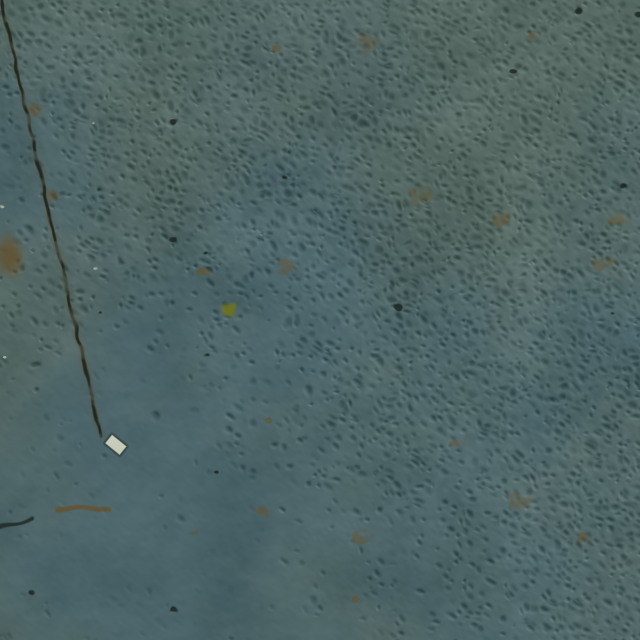
Give the GLSL for this texture, as a WebGL 1 fragment shader.

```glsl
precision highp float;
// Weathered blue-grey painted plaster with slanted pits, a crack, rust stains and a pale chip.
uniform vec2 u_resolution;

#define BLUE_PAINT vec3(0.288, 0.388, 0.412)
#define GREEN_PAINT vec3(0.328, 0.402, 0.378)
#define DARK vec3(0.10, 0.13, 0.11)
#define RUST vec3(0.40, 0.31, 0.16)
#define YELLOW vec3(0.46, 0.46, 0.06)
#define CHIP vec3(0.78, 0.80, 0.73)
#define PIT_GRID vec2(62.0, 98.0)
#define PIT_SLANT -0.62
#define RELIEF 0.075
#define PIT_SHADE 0.085

float hash(vec2 p) {
  return fract(sin(dot(p, vec2(127.1, 311.7))) * 43758.5453);
}

vec2 hash2(vec2 p) {
  return vec2(hash(p), hash(p + 37.3));
}

float noise(vec2 p) {
  vec2 i = floor(p), f = fract(p);
  f = f * f * (3.0 - 2.0 * f);
  return mix(mix(hash(i), hash(i + vec2(1.0, 0.0)), f.x),
             mix(hash(i + vec2(0.0, 1.0)), hash(i + 1.0), f.x), f.y);
}

float fbm(vec2 p) {
  float sum = 0.0, amp = 0.5;
  for (int i = 0; i < 4; i++) {
    sum += amp * noise(p);
    p = p * 2.03 + 17.1;
    amp *= 0.5;
  }
  return sum / 0.9375;
}

vec2 rotate(vec2 p, float a) {
  float c = cos(a), s = sin(a);
  return vec2(c * p.x + s * p.y, c * p.y - s * p.x);
}

// Soft filled shape: 1 inside distance r, 0 beyond r + blur
float blob(float d, float r, float blur) {
  return 1.0 - smoothstep(r, r + blur, d);
}

// Depth of slanted oval pits; density sets how many cells hold one
float pits(vec2 p, float density) {
  vec2 bend = vec2(noise(p * 45.0), noise(p * 45.0 + 9.0)) - 0.5;
  vec2 q = rotate(p + 0.010 * bend, PIT_SLANT) * PIT_GRID;
  vec2 cell = floor(q);
  float depth = 0.0;
  for (int y = -1; y <= 1; y++) {
    for (int x = -1; x <= 1; x++) {
      vec2 id = cell + vec2(float(x), float(y));
      vec2 d = q - id - 0.15 - 0.7 * hash2(id);
      float size = mix(0.30, 0.65, hash(id + 5.7));
      float strength = mix(0.35, 1.0, hash(id + 71.9));
      float present = smoothstep(0.0, 0.2, density - hash(id + 13.1));
      depth = max(depth, present * strength * blob(length(d) / size, 0.15, 0.95));
    }
  }
  return depth;
}

// Scattered ragged spots: x is coverage, y is a random value per spot
vec2 spots(vec2 p, float grid, float chance, float radius) {
  vec2 q = p * grid, id = floor(q);
  vec2 d = (fract(q) - 0.25 - 0.5 * hash2(id + 3.0)) / grid;
  float kind = hash(id + 21.0);
  float r = radius * mix(0.4, 1.0, kind);
  float dist = length(d * vec2(0.8, 1.1)) + r * 1.2 * (noise(p * 110.0) - 0.5);
  return vec2(blob(dist, r * 0.35, r * 0.7) * step(hash(id + 51.0), chance), kind);
}

// Distance from p to the segment a-b
float segment(vec2 p, vec2 a, vec2 b) {
  vec2 ab = b - a;
  return length(p - a - ab * clamp(dot(p - a, ab) / dot(ab, ab), 0.0, 1.0));
}

void main() {
  vec2 p = gl_FragCoord.xy / u_resolution;

  // Broad paint colour with cloudy wear
  float cloud = fbm(p * 4.0 + 2.0), wear = fbm(p * 11.0 + 31.0);
  float green = smoothstep(0.0, 1.0, 0.75 * p.y + 0.2 * p.x + 1.3 * (cloud - 0.5) + 0.08);
  vec3 color = mix(BLUE_PAINT, GREEN_PAINT, green);
  color += 0.08 * (wear - 0.5) + 0.025 * (fbm(rotate(p, 0.2) * vec2(40.0, 90.0)) - 0.5);

  // Pitted relief, lit from the lower left, plus a rough ridge
  float rough = smoothstep(-0.08, 0.40, 0.7 * p.x + 0.9 * p.y - 0.45 + 0.5 * (cloud - 0.5));
  float ridge = blob(segment(p, vec2(0.50, 0.26), vec2(1.0, 0.33)), 0.0, 0.05);
  float density = 0.12 + 0.72 * max(rough, 0.8 * ridge);
  vec2 lightStep = vec2(0.0016, 0.0022);
  float depth = pits(p, density);
  float slope = pits(p + lightStep, density) - pits(p - lightStep, density);
  float grain = noise(rotate(p, PIT_SLANT) * vec2(95.0, 190.0)) - 0.5;
  color += RELIEF * slope - PIT_SHADE * depth + (0.015 + 0.03 * rough) * grain + 0.016 * rough;

  // Rust stains, sparse dark holes and tiny pale flecks
  vec2 rust = spots(p, 8.0, 0.38, 0.018);
  color = mix(color, RUST, rust.x * mix(0.55, 0.3, rust.y));
  float edgeRust = blob(length((p - vec2(0.015, 0.60)) * vec2(1.0, 0.65)) + 0.03 * (wear - 0.5), 0.008, 0.025);
  color = mix(color, RUST, 0.75 * edgeRust);
  color = mix(color, DARK, 0.8 * spots(p + 0.43, 11.0, 0.16, 0.007).x);
  color = mix(color, CHIP, 0.7 * spots(p + 0.71, 9.0, 0.08, 0.005).x);
  float lichen = blob(length(p - vec2(0.36, 0.517)) + 0.014 * (noise(p * 120.0) - 0.5), 0.004, 0.010);
  color = mix(color, YELLOW, 0.75 * lichen);

  // Long broken crack with a stained edge, and two short seams
  float wobble = 0.005 * (noise(p * 55.0) - 0.5);
  float crack = segment(p + vec2(wobble, 0.0), vec2(0.0, 1.005), vec2(0.158, 0.318));
  float broken = mix(0.35, 0.9, smoothstep(0.25, 0.65, noise(p * 70.0 + 4.0)));
  color = mix(color, RUST, 0.28 * blob(crack, 0.001, 0.009) * wear * 1.6);
  color = mix(color, DARK, broken * blob(crack, 0.0006, 0.0035));
  vec2 seamPoint = p + vec2(0.0, 0.012 * (noise(p * 32.0) - 0.5));
  float darkSeam = segment(seamPoint, vec2(-0.01, 0.175), vec2(0.05, 0.192));
  float rustSeam = segment(seamPoint, vec2(0.09, 0.202), vec2(0.17, 0.206));
  color = mix(color, DARK, 0.75 * blob(darkSeam, 0.001, 0.004));
  color = mix(color, RUST, 0.75 * blob(rustSeam, 0.001, 0.005));

  // Pale chip with a soft shadow at the foot of the crack
  vec2 c = abs(rotate(p - vec2(0.181, 0.305), -0.68)) - vec2(0.014, 0.008);
  float chip = length(max(c, 0.0)) + min(max(c.x, c.y), 0.0);
  color = mix(color, DARK, 0.6 * blob(chip, 0.0, 0.006));
  color = mix(color, CHIP + 0.2 * (wear - 0.5), blob(chip, -0.001, 0.003));

  gl_FragColor = vec4(clamp(color, 0.0, 1.0), 1.0);
}
```
